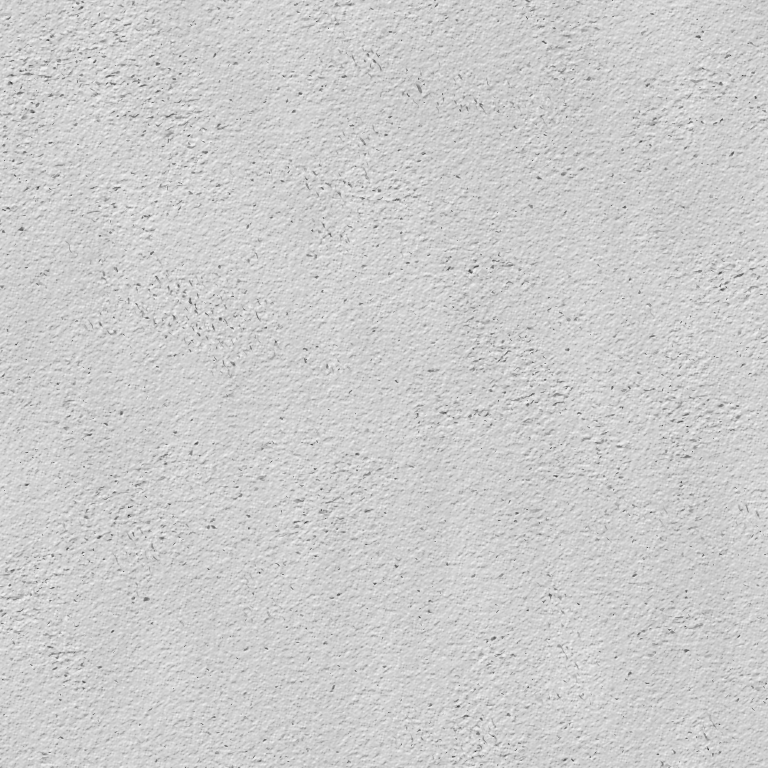
Write a WebGL 2 fragment shader that draws this texture.

```glsl
#version 300 es
precision highp float;
// Rough pale plaster: a fine sandy height field lit from above,
// with small torn ledges gathered in patches and tiny ragged pits
// scattered by cellular noise over a faint cloudy mottle.

uniform vec2 u_resolution;
out vec4 fragColor;

const float BASE_TONE = 0.813;
const vec2 TO_LIGHT = vec2(-0.45, 0.89);

vec2 hash2(vec2 cell) {
    vec3 h = fract(cell.xyx * vec3(0.1031, 0.1030, 0.0973));
    h += dot(h, h.yzx + 33.33);
    return fract((h.xx + h.yz) * h.zy);
}

float noise(vec2 p) {
    vec2 cell = floor(p);
    vec2 f = fract(p);
    f = f * f * (3.0 - 2.0 * f);
    float low = mix(hash2(cell).x, hash2(cell + vec2(1, 0)).x, f.x);
    float high = mix(hash2(cell + vec2(0, 1)).x, hash2(cell + 1.0).x, f.x);
    return mix(low, high, f.y);
}

mat2 rotation(float angle) {
    float c = cos(angle), s = sin(angle);
    return mat2(c, -s, s, c);
}

// Height of the sandy surface, three sizes of grain
float grainHeight(vec2 p) {
    vec2 q = rotation(0.6) * p;
    return 0.32 * noise(q * vec2(120.0, 155.0))
         + 0.38 * noise(p * vec2(235.0, 280.0) + 17.0)
         + 0.30 * noise(q * vec2(400.0, 440.0) + 41.0);
}

// Soft-edged areas; a higher threshold makes them rarer
float patches(vec2 p, float scale, float threshold) {
    float n = 0.55 * noise(p * scale) + 0.45 * noise(p * scale * 2.9 + 9.0);
    return smoothstep(threshold, threshold + 0.32, n);
}

// Shading of crumbled ledges: dark undersides, pale upper faces
float ledges(vec2 p, float angle, vec2 stretch) {
    vec2 q = rotation(angle) * p;
    q += 0.0045 * vec2(noise(p * 130.0 + 5.0), noise(p * 160.0 + 23.0));
    vec2 rise = vec2(0.0, 0.5 / stretch.y);
    float drop = noise((q + rise) * stretch) - noise(q * stretch);
    float broken = smoothstep(0.3, 0.75, noise(p * 150.0 + 61.0));
    float shadow = smoothstep(0.14, 0.48, drop) * broken;
    float lit = smoothstep(0.1, 0.4, -drop);
    return 0.05 * lit - 0.4 * shadow;
}

// Cellular scatter of slanted oval pits, returned as depth 0 to 1
float pits(vec2 p, float cells, float density, float angle) {
    vec2 home = floor(p * cells);
    float depth = 0.0;
    for (int y = -1; y <= 1; y++) {
        for (int x = -1; x <= 1; x++) {
            vec2 cell = home + vec2(x, y);
            vec2 place = hash2(cell);
            vec2 kind = hash2(cell + 137.0);
            vec2 shape = hash2(cell + 291.0);
            vec2 d = p - (cell + place) / cells;
            d = rotation(angle + 1.6 * (shape.y - 0.5)) * d;
            float radius = mix(0.0007, 0.0016, shape.x * shape.x);
            vec2 radii = radius * vec2(mix(1.0, 2.3, kind.y), 1.0);
            float oval = 1.0 - smoothstep(0.3, 1.7, length(d / radii));
            float present = step(kind.x, density);
            depth = max(depth, oval * present * mix(0.35, 1.0, place.x));
        }
    }
    return depth;
}

void main() {
    vec2 p = gl_FragCoord.xy / u_resolution.y;

    // Where the surface is torn, and which way
    float rough = patches(p + 3.1, 7.0, 0.42);
    float steep = patches(p + 7.4, 7.0, 0.58);
    float torn = max(rough, steep);

    // Cloudy mottle with faint upright streaks
    float tone = BASE_TONE;
    tone += 0.024 * (noise(p * 8.0 + 2.0) - 0.5);
    tone += 0.022 * (noise(p * vec2(30.0, 7.0) + 31.0) - 0.5);

    // Lit grain, its shaded hollows a little deeper
    float slope = grainHeight(p) - grainHeight(p + 0.002 * TO_LIGHT);
    tone += slope * mix(0.29, 0.36, torn);
    tone -= 0.07 * smoothstep(0.13, 0.3, -slope);

    // Ledges: gently rising ones in two sizes, and steep falling ones
    float gentle = mix(0.2, 0.85, rough) * (1.0 - steep);
    tone += ledges(p, 0.25, vec2(135.0, 260.0)) * gentle;
    tone += ledges(p + 4.3, 0.1, vec2(80.0, 200.0)) * rough * (1.0 - steep) * 0.6;
    tone += ledges(p + 1.7, -1.1, vec2(110.0, 240.0)) * steep;

    // Ragged pits with a pale lower lip
    vec2 ragged = vec2(noise(p * 280.0), noise(p * 280.0 + 77.0));
    vec2 warped = p + 0.003 * ragged;
    float density = mix(0.05, 0.17, torn);
    float slant = mix(0.25, -1.1, steep);
    float pit = pits(warped, 135.0, density, slant);
    float lip = pits(warped + 0.0024 * TO_LIGHT, 135.0, density, slant);
    tone += 0.05 * lip * (1.0 - pit) - 0.42 * pit;

    fragColor = vec4(vec3(clamp(tone, 0.18, 0.93)), 1.0);
}
```
